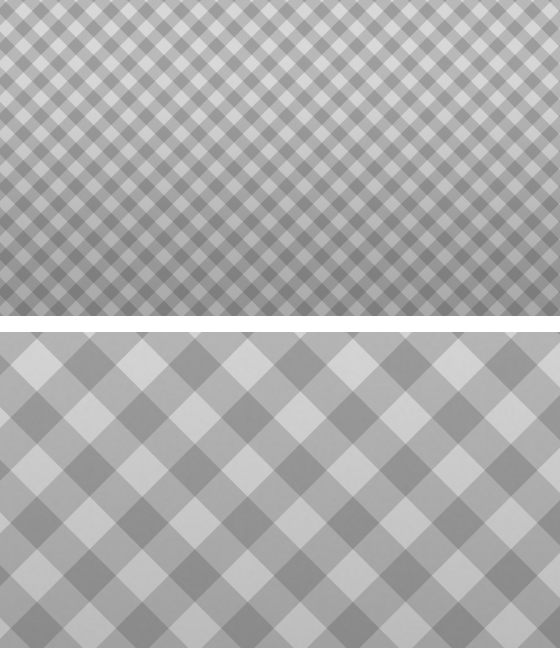
Top, the full canvas; bottom, a detail of the centre.
This pattern is drawn by a Shadertoy shader. Its source:

```glsl
// Diagonal grey gingham: two sets of translucent bands cross at 45 degrees,
// giving light, middle and dark diamonds. A soft light from above, a slight
// tone shift per diamond and a fine fabric grain lie over the cloth.

const float REPEATS_DOWN = 9.0;                  // 16 across at 16:9
const vec2  LIGHT_CENTER = vec2(0.667, 0.6875);  // light diamond, in repeats
const float BAND_HALF    = 0.25;                 // half width of a light band
const vec3  LIGHT_TONE   = vec3(0.765);
const vec3  MIDDLE_TONE  = vec3(0.655);
const vec3  DARK_TONE    = vec3(0.560);
const float SHADE_BOTTOM = 0.885;
const float SHADE_TOP    = 1.095;
const float VIGNETTE     = 0.035;
const float CELL_WEAR    = 0.008;
const float GRAIN        = 0.010;
const float GRAIN_SCALE  = 32.0;                 // grains per repeat

float hash(vec2 p) {
    return fract(sin(dot(p, vec2(127.1, 311.7))) * 43758.5453);
}

// Smooth value noise in 0..1
float noise(vec2 p) {
    vec2 cell = floor(p);
    vec2 f = fract(p);
    f = f * f * (3.0 - 2.0 * f);
    return mix(mix(hash(cell), hash(cell + vec2(1.0, 0.0)), f.x),
               mix(hash(cell + vec2(0.0, 1.0)), hash(cell + 1.0), f.x), f.y);
}

// Light falling from above, fading towards the bottom and the corners
float lighting(vec2 uv) {
    float fall = mix(SHADE_BOTTOM, SHADE_TOP, smoothstep(0.0, 0.85, uv.y));
    vec2 fromGlow = uv - vec2(0.5, 0.72);
    return fall + 0.01 - VIGNETTE * dot(fromGlow, fromGlow);
}

void mainImage(out vec4 fragColor, in vec2 fragCoord) {
    vec2 uv = fragCoord / iResolution.xy;
    vec2 p = fragCoord / iResolution.y * REPEATS_DOWN;

    // Diagonal axes, with light bands centred on whole numbers
    vec2 q = p - LIGHT_CENTER;
    vec2 diagonal = vec2(q.x + q.y, q.x - q.y);
    vec2 bandDist = abs(fract(diagonal + 0.5) - 0.5) - BAND_HALF;
    float edge = 0.75 * sqrt(2.0) * REPEATS_DOWN / iResolution.y;
    vec2 dark = smoothstep(-edge, edge, bandDist);

    // Overlap of the two band sets
    vec3 color = mix(mix(LIGHT_TONE, MIDDLE_TONE, dark.x),
                     mix(MIDDLE_TONE, DARK_TONE, dark.x), dark.y);

    // Fabric variation
    vec2 diamond = floor(diagonal * 2.0 + 0.5);
    color += CELL_WEAR * (hash(diamond) - 0.5);
    color += GRAIN * (noise(p * GRAIN_SCALE) - 0.5);

    fragColor = vec4(clamp(color * lighting(uv), 0.0, 1.0), 1.0);
}
```
